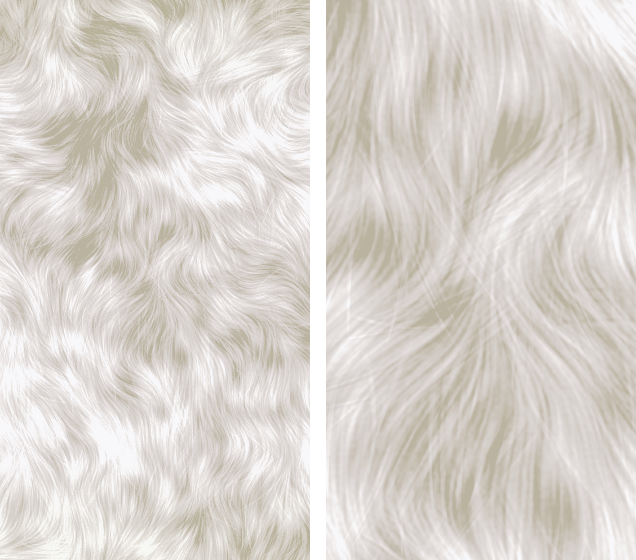
Left, the full canvas; right, a detail of the centre.
Give the GLSL for this texture, as a Shadertoy shader.

```glsl
// Long soft white fur, seen from above.
// Overlapping tapered locks follow a wandering flow field; noise averaged
// along the same flow adds the fine combed hairs, then a ramp colours it.

const float PI = 3.14159;

float hash(vec2 p) {
    vec3 q = fract(vec3(p.xyx) * 0.1031);
    q += dot(q, q.yzx + 33.33);
    return fract((q.x + q.y) * q.z);
}

float noise(vec2 p) {
    vec2 cell = floor(p), f = fract(p);
    f = f * f * (3.0 - 2.0 * f);
    float low = mix(hash(cell), hash(cell + vec2(1, 0)), f.x);
    float high = mix(hash(cell + vec2(0, 1)), hash(cell + vec2(1, 1)), f.x);
    return mix(low, high, f.y);
}

vec2 heading(float angle) {
    return vec2(cos(angle), sin(angle));
}

// Growth direction: mostly downward, wilder towards the top
float flowAngle(vec2 p) {
    float wildness = mix(2.0, 3.4, smoothstep(0.8, 1.6, p.y));
    float sweep = wildness * (noise(p * 2.3 + 41.0) - 0.5);
    float curl = 1.9 * (noise(p * 7.0 + 73.0) - 0.5);
    return -0.5 * PI + 0.6 * (p.x - 0.5) + sweep + curl;
}

// Fine (x), medium (y) and broad (z) noise averaged along the flow through p
vec3 combedHair(vec2 p, float stepLength) {
    vec3 sum = vec3(0.0);
    float total = 0.0;
    for (float side = -1.0; side < 2.0; side += 2.0) {
        vec2 x = p;
        for (int i = 0; i < 16; i++) {
            float weight = 0.5 + 0.5 * cos(PI * float(i) / 16.0);
            sum += weight * vec3(noise(x * 240.0 + 300.0), noise(x * 70.0 + 17.0),
                                 noise(x * 17.0 + 5.0));
            total += weight;
            x += side * stepLength * heading(flowAngle(x));
        }
    }
    return sum / total - 0.5;
}

// One lock around its centre: x = shade, y = coverage
vec2 lock(vec2 q, float angle, vec2 size, float bend, float strands, float seed) {
    vec2 along = heading(angle);
    float u = dot(q, along) / size.x;
    if (abs(u) > 1.0) return vec2(0.0);
    float v = (dot(q, vec2(-along.y, along.x)) - bend * u * u) / size.y;
    float s = v / mix(1.0, 0.35, 0.5 + 0.5 * u);
    if (abs(s) > 1.0) return vec2(0.0);

    float strand = noise(vec2(s * strands, u * 1.5) + seed * 91.0 + 20.0);
    float tip = 0.55 + 0.45 * noise(vec2(s * strands * 0.7 + 50.0, seed * 57.0));
    float cover = smoothstep(-1.0, -0.2, u) * (1.0 - smoothstep(tip - 0.4, tip, u));
    cover *= 1.0 - smoothstep(0.45, 1.0, abs(s));
    float shade = 2.0 * (strand - 0.5) + 0.9 * (u - 0.1) + 1.3 * (seed - 0.5);
    return vec2(shade, cover);
}

// Scattered locks laid from bottom to top, so upper tips cover lower roots
float addLocks(float shade, vec2 p, float cells, vec2 size, float strands,
               float scatter, float lift, float opacity) {
    vec2 g = p * cells;
    for (int j = -2; j <= 2; j++) {
        for (int i = -2; i <= 2; i++) {
            vec2 id = floor(g) + vec2(i, j);
            vec2 key = id + cells * 7.0;
            float seed = hash(key);
            vec2 centre = id + vec2(hash(key + 131.0), hash(key + 257.0));
            vec2 q = g - centre;
            if (dot(q, q) > 4.0) continue;
            float angle = flowAngle(centre / cells) + scatter * (hash(key + 389.0) - 0.5);
            float bend = 0.9 * (hash(key + 467.0) - 0.5);
            vec2 hair = lock(q, angle, size, bend, strands, seed);
            shade = mix(shade, hair.x + lift, hair.y * opacity);
        }
    }
    return shade;
}

// Warm shadow to clean white, level from 0 to 5, running on a little past both
vec3 furColour(float level) {
    const vec3 ramp[6] = vec3[6](
        vec3(0.76, 0.73, 0.67), vec3(0.81, 0.78, 0.75), vec3(0.84, 0.82, 0.80),
        vec3(0.87, 0.85, 0.84), vec3(0.91, 0.89, 0.88), vec3(0.95, 0.94, 0.94));
    level = clamp(level, -0.6, 5.6);
    int i = int(clamp(level, 0.0, 4.0));
    return mix(ramp[i], ramp[i + 1], level - float(i));
}

void mainImage(out vec4 fragColor, in vec2 fragCoord) {
    vec2 p = fragCoord / iResolution.x;
    float height = fragCoord.y / iResolution.y;

    // Locks from broad to narrow, then thin stray hairs
    float shade = addLocks(-0.3, p, 6.0, vec2(1.5, 0.55), 18.0, 0.6, 0.0, 0.8);
    shade = addLocks(shade, p, 11.0, vec2(1.6, 0.45), 9.0, 0.9, 0.0, 0.6);
    shade = addLocks(shade, p, 17.0, vec2(1.6, 0.08), 1.0, 1.3, 0.7, 0.45);

    // Combed hairs, then broad mounds and hollows
    vec3 combed = combedHair(p, 0.0035);
    shade += dot(combed, vec3(7.0, 2.5, 3.6));
    shade += 2.6 * (noise(p * 2.7 + 11.0) - 0.5);
    shade += 1.6 * (noise(p * 6.0 + 29.0) - 0.5);

    // Slightly yellower towards the ends
    float ends = smoothstep(0.3, 0.5, abs(height - 0.5));
    vec3 colour = furColour(2.95 + 1.5 * shade) * mix(vec3(1.0), vec3(0.995, 1.0, 0.98), ends);
    fragColor = vec4(colour, 1.0);
}
```
